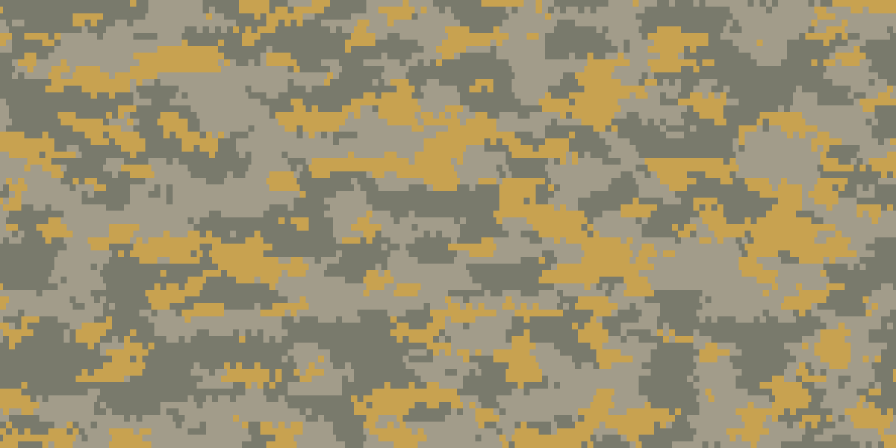
Write a WebGL 1 fragment shader that draws this pattern.

```glsl
precision highp float;
// Blocky digital camouflage: taupe and gold patches on a grey-green ground.

uniform vec2 u_resolution;

// Sine-free hash of a lattice point, 0 to 1
float hash(vec2 p) {
  vec3 q = fract(p.xyx * vec3(0.1031, 0.1030, 0.0973));
  q += dot(q, q.yzx + 33.33);
  return fract((q.x + q.y) * q.z);
}

float valueNoise(vec2 p) {
  vec2 i = floor(p);
  vec2 f = fract(p);
  f = f * f * (3.0 - 2.0 * f);
  float low = mix(hash(i), hash(i + vec2(1.0, 0.0)), f.x);
  float high = mix(hash(i + vec2(0.0, 1.0)), hash(i + vec2(1.0, 1.0)), f.x);
  return mix(low, high, f.y);
}

// Two octaves: broad patches with smaller offshoots
float patches(vec2 p) {
  return 0.65 * valueNoise(p) + 0.35 * valueNoise(p * 2.3 + 41.7);
}

vec3 camouflage(vec2 p) {
  // Rows of blocks, each row shifted by half a block or not at all
  vec2 grid = p * vec2(74.0, 68.0);
  float row = floor(grid.y);
  float shift = 0.5 * step(0.5, hash(vec2(row, 7.0)));
  vec2 block = vec2(floor(grid.x + shift), row);

  // Every block reads the noise at a jittered spot, for ragged outlines
  vec2 jitter = vec2(hash(block + 113.0), hash(block + 271.0)) - 0.5;
  vec2 spot = block + vec2(0.5 - shift, 0.5) + jitter * vec2(2.2, 1.1);

  vec3 color = vec3(0.475, 0.48, 0.425);
  float taupe = patches(spot / vec2(7.5, 3.9) + 19.3);
  float gold = patches(spot / vec2(6.4, 3.2) + 167.6);
  color = mix(color, vec3(0.635, 0.61, 0.54), step(0.51, taupe));
  return mix(color, vec3(0.785, 0.635, 0.315), step(0.612, gold));
}

void main() {
  // Average a 3 x 3 set of samples to smooth the block edges
  vec3 sum = vec3(0.0);
  for (int y = -1; y <= 1; y++) {
    for (int x = -1; x <= 1; x++) {
      vec2 offset = vec2(float(x), float(y)) / 3.0;
      sum += camouflage((gl_FragCoord.xy + offset) / u_resolution.y);
    }
  }
  gl_FragColor = vec4(sum / 9.0, 1.0);
}
```
